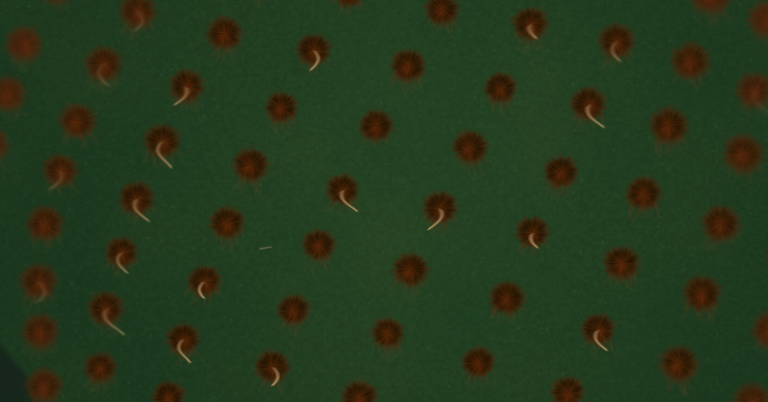
This texture is drawn by a WebGL 2 fragment shader. Its source:

```glsl
#version 300 es
precision highp float;
// Green cactus skin dotted with fuzzy brown areoles. A bent lattice, polynomial in
// column and row, places the tufts; each gets a ragged crown, drooping hairs and
// sometimes a pale curved spine. Units: canvas width is 7.68, y runs downwards.
uniform vec2 u_resolution;
out vec4 outColor;

float hash(vec2 p) {
  vec3 q = fract(vec3(p.xyx) * 0.1031);
  q += dot(q, q.yzx + 33.33);
  return fract((q.x + q.y) * q.z);
}

float noise(vec2 p) {
  vec2 i = floor(p), f = fract(p);
  f = f * f * (3.0 - 2.0 * f);
  return mix(mix(hash(i), hash(i + vec2(1, 0)), f.x),
             mix(hash(i + vec2(0, 1)), hash(i + vec2(1, 1)), f.x), f.y);
}

// Distance to segment a-b in x, position along it in y
vec2 segment(vec2 p, vec2 a, vec2 b) {
  vec2 d = b - a;
  float t = clamp(dot(p - a, d) / dot(d, d), 0.0, 1.0);
  return vec2(length(p - a - d * t), t);
}

float stroke(float dist, float width, float soft) {
  return 1.0 - smoothstep(width - soft, width + soft, dist);
}

// Centre of the areole in column u (0 is the middle one) and row r
vec2 areoleCentre(float u, float r) {
  float x = 3.75 + 0.95 * u - 0.005 * u * u * u
          + (-0.31 + 0.008 * u + 0.005 * u * u) * r + (0.012 - 0.0065 * u) * r * r;
  float y = 1.27 + 0.2 * u + 0.0035 * u * u + 0.0018 * u * u * u + (0.6 + 0.021 * u) * r;
  vec2 id = vec2(u, r) + 20.0;
  return vec2(x, y) + 0.06 * (vec2(hash(id), hash(id + 41.0)) - 0.5);
}

vec3 skin(vec2 p, float pixel) {
  vec3 green = mix(vec3(0.105, 0.215, 0.115), vec3(0.145, 0.262, 0.138),
                   exp(-0.12 * dot(p - vec2(4.3, 1.7), p - vec2(4.3, 1.7))));
  green += vec3(0.022, 0.012, 0.004) * (noise(p * 1.3 + 7.0) - 0.5);
  // Fine pebbled grain, with the crease lines slightly darker
  vec2 warp = p + 0.02 * vec2(noise(p * 14.0), noise(p * 14.0 + 50.0));
  float grain = noise(warp * 34.0) - 0.5;
  float crease = abs(noise(warp * vec2(23.0, 29.0) + 90.0) - 0.5);
  green *= 1.0 + 0.09 * grain + 0.14 * (crease - 0.17);
  // Rare pale specks
  vec2 cell = floor(p * 9.0);
  vec2 spot = 0.2 + 0.6 * vec2(hash(cell + 3.0), hash(cell + 8.0));
  float speck = stroke(length(fract(p * 9.0) - spot), 0.06, 0.05 + 9.0 * pixel);
  green += 0.05 * speck * step(0.9, hash(cell + 15.0));
  // Pad edge falling away at the lower left
  float edge = p.y - 3.42 - 1.15 * p.x;
  return mix(green, vec3(0.085, 0.125, 0.105), 0.75 * smoothstep(-0.05, 0.1, edge));
}

// Blends one tuft over col; q is the offset from its centre in tuft radii
vec3 areole(vec3 col, vec2 q, vec2 id, float blur, float pixel) {
  vec3 tan_ = vec3(0.34, 0.26, 0.14), rust = vec3(0.36, 0.15, 0.03);
  vec3 bark = vec3(0.15, 0.085, 0.01), cream = vec3(0.74, 0.59, 0.40);
  float seed = hash(id + 5.0);
  float dist = length(q * vec2(1.0, 1.08));
  vec2 dir = q / max(length(q), 0.001);
  float soft = 0.04 + 0.22 * blur + pixel;

  // Soft shade around and below the tuft
  col = mix(col, vec3(0.17, 0.18, 0.085), 0.55 * exp(-1.6 * dot(q - vec2(0, 0.3), q - vec2(0, 0.3))));

  // Drooping hairs
  for (float k = 0.0; k < 9.0; k++) {
    float h = hash(id * 7.0 + k * 3.7), g = hash(id * 3.0 + k * 9.1 + 60.0);
    float side = (k - 4.0) / 4.0;
    vec2 tip = vec2(side * 0.95 + 0.6 * (h - 0.5), 1.0 + 0.85 * g - 0.35 * side * side);
    vec2 s = segment(q + vec2(0.12 * sin(q.y * 3.0 + 6.0 * h), 0), vec2(side * 0.5, 0.3), tip);
    float hair = stroke(s.x, 0.055 * (1.1 - 0.6 * s.y), soft);
    col = mix(col, mix(rust, tan_, s.y), hair * (0.75 - 0.4 * s.y) * (1.0 - 0.45 * blur));
  }

  // Bristly fringe, then the dense crown
  float bristle = noise(dir * 11.0 + seed * 70.0);
  float fringe = stroke(dist, 0.83 + 0.42 * bristle, 0.1 + soft);
  col = mix(col, mix(tan_, bark, 0.45), 0.65 * fringe);
  float crown = stroke(dist, 0.78 + 0.22 * noise(dir * 6.0 + seed * 40.0), 0.14 + soft);
  float strand = noise(vec2(dir * 8.0 + dist * 1.5 + seed * 30.0));
  vec3 fur = bark * (0.8 + 0.5 * strand) + 0.14 * tan_ * smoothstep(0.5, 1.0, dist);
  vec2 glow = (q - vec2(0.25 * (seed - 0.5), 0.2)) * vec2(1.9, 1.4);
  fur = mix(fur, rust, (0.55 + 0.5 * strand) * exp(-1.8 * dot(glow, glow)));
  fur = mix(fur, vec3(0.33, 0.16, 0.065), 0.6 * blur * blur);
  col = mix(col, fur, 0.96 * crown);

  // Pale spine, bent like a hook, on some tufts
  float lean = hash(id + 77.0) - 0.5;
  vec2 a = vec2(lean * 0.3, 0.2), b = vec2(lean * 1.6, 0.75 + 0.8 * hash(id + 31.0));
  vec2 s = segment(q + vec2(0.35 * sin(q.y * 2.6) * sign(lean), 0.0), a, b);
  float spine = stroke(s.x, 0.12 - 0.04 * s.y, soft) * step(0.58, seed) * (1.0 - blur);
  return mix(col, cream * (0.65 + 0.4 * s.y), 0.85 * spine);
}

void main() {
  float pixel = 7.68 / u_resolution.x;
  vec2 p = vec2(gl_FragCoord.x, u_resolution.y - gl_FragCoord.y) * pixel;
  vec3 col = skin(p, pixel);

  // One loose spine lying on the skin
  vec2 loose = segment(p, vec2(2.6, 2.49), vec2(2.71, 2.47));
  col = mix(col, vec3(0.45, 0.43, 0.28), 0.7 * stroke(loose.x, 0.008, pixel));

  for (float r = -3.0; r <= 6.0; r++)
    for (float u = r > 2.0 ? -3.0 : -4.0; u <= 5.0; u++) {
      vec2 c = areoleCentre(u, r), id = vec2(u, r) + 20.0;
      float size = 0.15 + 0.02 * hash(id + 12.0) + 0.015 * smoothstep(5.0, 7.6, c.x);
      float blur = smoothstep(2.0, 4.6, distance(c, vec2(4.0, 2.6)));
      vec2 q = (p - c) / size;
      if (dot(q, q) < 6.5) col = areole(col, q, id, blur, pixel / size);
    }
  outColor = vec4(col, 1.0);
}
```
